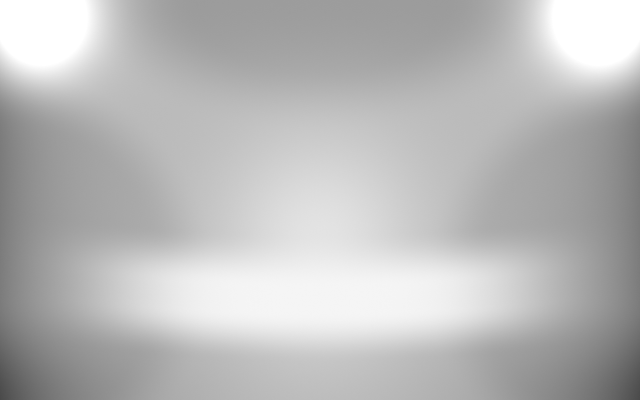
Give the GLSL for this background, as a WebGL 2 fragment shader.

```glsl
#version 300 es
// Grey studio backdrop: two corner lamps, crossing beams and a lit floor pool.
precision highp float;

uniform vec2 u_resolution;
out vec4 outColor;

// Gaussian falloff around a centre, with one radius per axis.
float glow(vec2 p, vec2 centre, vec2 radius) {
    vec2 q = (p - centre) / radius;
    return exp(-dot(q, q));
}

// Soft-edged ellipse: 1 inside the inner scale, 0 outside the outer one.
float softEllipse(vec2 p, vec2 centre, vec2 radius, float inner, float outer) {
    return 1.0 - smoothstep(inner, outer, length((p - centre) / radius));
}

// Soft horizontal band of light that narrows to nothing at the sides.
float floorPool(vec2 p, float width) {
    float y = p.y - 0.1 * p.x * p.x;
    float rise = smoothstep(0.094, 0.219, y);
    float fall = 1.0 - smoothstep(0.281, 0.417, y);
    return rise * fall * exp(-pow(p.x / width, 4.0));
}

float hash(vec2 p) {
    return fract(sin(dot(p, vec2(127.1, 311.7))) * 43758.55);
}

void main() {
    // Mirrored coordinates: x is the distance from the centre line, y runs 0 to 1.
    vec2 p = gl_FragCoord.xy / u_resolution.y;
    float halfWidth = 0.5 * u_resolution.x / u_resolution.y;
    p.x = abs(p.x - halfWidth) * 0.8 / halfWidth;

    // Wall with a broad central light.
    float light = 0.71 + 0.18 * glow(p, vec2(0.0, 0.396), vec2(0.27, 0.292));

    // Shadows above and below each beam.
    float topShade = softEllipse(p, vec2(0.0, 1.0), vec2(0.62, 0.34), 0.5, 1.0);
    float sideShade = softEllipse(p, vec2(0.8, 0.312), vec2(0.52, 0.5), 0.75, 1.05);
    light -= topShade * mix(0.03, 0.10, smoothstep(0.62, 1.0, p.y));
    light -= 0.05 * sideShade;

    // Darkening toward the sides and the lower corners.
    light -= 0.18 * pow(p.x / 0.8, 6.0);
    float lowerFade = 1.0 - smoothstep(-0.02, 0.25, p.y);
    light -= 0.17 * lowerFade * pow(p.x / 0.75, 2.0);

    // Lamp core and its faint spill along the beam.
    vec2 lamp = vec2(0.717, 0.958);
    float beam = (1.0 - topShade) * (1.0 - sideShade);
    light += 0.70 * glow(p, lamp, vec2(0.14));
    light += 0.05 * beam * glow(p, lamp, vec2(0.4));

    // Floor pool, then a trace of dither against banding.
    light = mix(light, 0.96, floorPool(p, 0.54));
    light += (hash(gl_FragCoord.xy) - 0.5) / 255.0;
    outColor = vec4(vec3(clamp(light, 0.0, 1.0)), 1.0);
}
```
